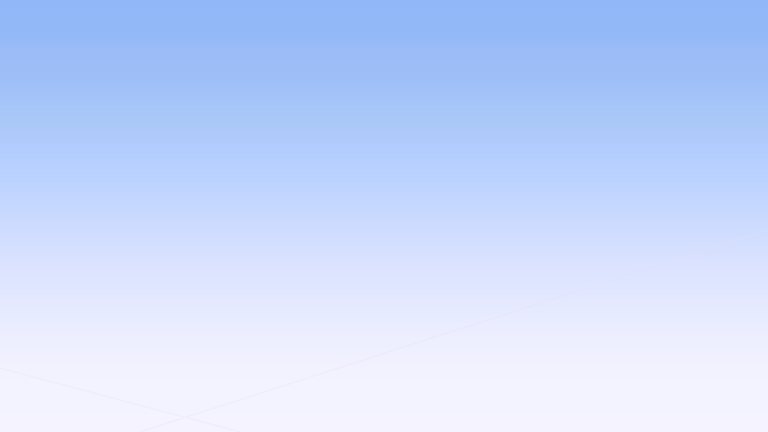
Reproduce this background procedurally as a WebGL 1 fragment shader.

```glsl
precision highp float;
// Soft blue sky fading down to pale lavender, crossed by two hairline diagonals.

uniform vec2 u_resolution;

// Distance from p to the segment from a to b
float segmentDistance(vec2 p, vec2 a, vec2 b) {
  vec2 ab = b - a;
  float t = clamp(dot(p - a, ab) / dot(ab, ab), 0.0, 1.0);
  return length(p - a - t * ab);
}

// Fraction of the way from one depth to the next
float ramp(float start, float end, float depth) {
  return clamp((depth - start) / (end - start), 0.0, 1.0);
}

// Vertical sky gradient; depth runs from 0 at the top to 1 at the bottom
vec3 skyColor(float depth) {
  vec3 sky = vec3(0.565, 0.718, 0.973);
  sky = mix(sky, vec3(0.580, 0.725, 0.970), ramp(0.00, 0.09, depth));
  sky = mix(sky, vec3(0.605, 0.735, 0.968), ramp(0.09, 0.11, depth));
  sky = mix(sky, vec3(0.620, 0.745, 0.972), ramp(0.11, 0.18, depth));
  sky = mix(sky, vec3(0.650, 0.770, 0.975), ramp(0.18, 0.24, depth));
  sky = mix(sky, vec3(0.670, 0.785, 0.965), ramp(0.24, 0.29, depth));
  sky = mix(sky, vec3(0.698, 0.800, 0.995), ramp(0.29, 0.34, depth));
  sky = mix(sky, vec3(0.735, 0.828, 1.000), ramp(0.34, 0.42, depth));
  sky = mix(sky, vec3(0.795, 0.855, 0.996), ramp(0.42, 0.51, depth));
  sky = mix(sky, vec3(0.850, 0.885, 0.998), ramp(0.51, 0.60, depth));
  sky = mix(sky, vec3(0.890, 0.910, 1.000), ramp(0.60, 0.69, depth));
  sky = mix(sky, vec3(0.925, 0.932, 0.998), ramp(0.69, 0.77, depth));
  sky = mix(sky, vec3(0.950, 0.950, 0.998), ramp(0.77, 0.86, depth));
  return mix(sky, vec3(0.957, 0.955, 1.000), ramp(0.86, 1.00, depth));
}

void main() {
  // Units of canvas height, origin at the lower left
  vec2 p = gl_FragCoord.xy / u_resolution.y;
  float right = u_resolution.x / u_resolution.y;
  vec3 color = skyColor(1.0 - p.y);

  // Faint rising and falling hairlines, anchored to the canvas edges
  float rising = segmentDistance(p, vec2(0.182 * right, 0.0), vec2(right, 0.468));
  float falling = segmentDistance(p, vec2(0.0, 0.148), vec2(0.313 * right, 0.0));
  float hairline = 1.0 - smoothstep(0.0, 0.0035, min(rising, falling));
  color = mix(color, vec3(0.90, 0.87, 0.95), 0.3 * hairline);

  gl_FragColor = vec4(color, 1.0);
}
```
